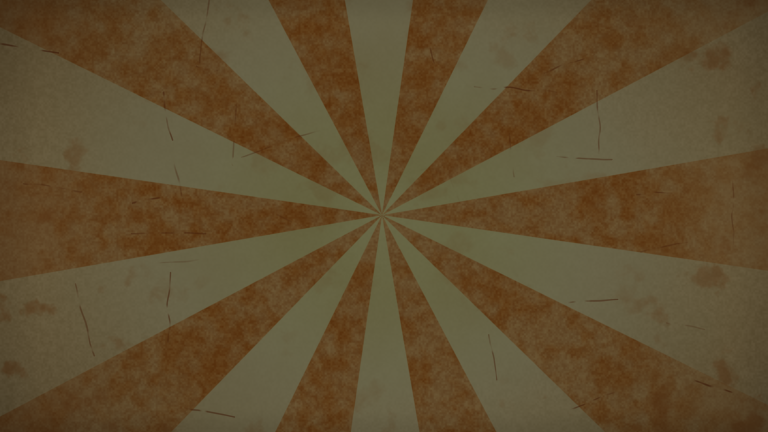
Write a WebGL 2 fragment shader that draws this background.

```glsl
#version 300 es
precision highp float;
// Aged paper sunburst: ten rust wedges radiate over pale olive paper.
// The rays come from a cosine of the polar angle; layered value noise
// adds stains and grain, and a loop scatters thin broken scratches.
uniform vec2 u_resolution;
out vec4 outColor;

float hash(vec2 p) {
    vec3 q = fract(vec3(p.xyx) * 0.1031);
    q += dot(q, q.yzx + 33.33);
    return fract((q.x + q.y) * q.z);
}

float noise(vec2 p) {
    vec2 cell = floor(p), f = fract(p);
    f = f * f * (3.0 - 2.0 * f);
    return mix(mix(hash(cell), hash(cell + vec2(1, 0)), f.x),
               mix(hash(cell + vec2(0, 1)), hash(cell + vec2(1, 1)), f.x), f.y);
}

float fbm(vec2 p) {
    float sum = 0.0, amplitude = 0.5;
    for (int i = 0; i < 5; i++) {
        sum += amplitude * noise(p);
        p = mat2(1.6, 1.2, -1.2, 1.6) * p + 17.3;
        amplitude *= 0.5;
    }
    return sum;
}

// Coverage of the rust wedges, smoothed by distance to the ray edge
float rays(vec2 p, float pixel) {
    float angle = atan(p.y, p.x) - radians(0.8);
    float edge = length(p) * cos(10.0 * angle) / 10.0;
    return smoothstep(-0.9 * pixel, 0.9 * pixel, edge);
}

// Thin wandering strokes, mostly steep or shallow, away from the middle
float scratches(vec2 p, float pixel) {
    float ink = 0.0;
    vec2 wobble = 0.008 * (vec2(noise(p * 24.0), noise(p * 24.0 + 40.0)) - 0.5);
    for (int i = 0; i < 34; i++) {
        float id = float(i) + 1.0;
        vec2 start = vec2(hash(vec2(id, 3.0)) - 0.5, hash(vec2(id, 7.0)) - 0.5);
        start *= vec2(1.7, 0.96);
        float turn = (hash(vec2(id, 11.0)) - 0.5) * 0.7;
        turn += hash(vec2(id, 13.0)) > 0.5 ? 1.75 : 0.05;
        vec2 along = vec2(cos(turn), sin(turn));
        vec2 d = p + wobble - start;
        float reach = mix(0.02, 0.1, hash(vec2(id, 19.0)));
        float t = clamp(dot(d, along), -reach, reach);
        float stroke = 1.0 - smoothstep(0.0, 0.0012 + pixel, length(d - along * t));
        stroke *= smoothstep(0.1, 0.45, length(start));
        ink = max(ink, stroke * mix(0.3, 1.0, hash(vec2(id, 23.0))));
    }
    return ink * smoothstep(0.25, 0.65, noise(p * 55.0));
}

void main() {
    float pixel = 1.0 / u_resolution.y;
    vec2 p = (gl_FragCoord.xy - 0.5 * u_resolution) * pixel;
    vec2 fromHub = p - vec2(-0.0046, 0.002);
    float radius = length(p * vec2(0.85, 1.0));

    float stain = fbm(p * 5.0 + 8.0);
    float mottle = fbm(p * 32.0 + 3.0);
    float grain = noise(p * 230.0) * 0.6 + noise(p * 110.0 + 9.0) * 0.4;
    float rim = smoothstep(0.35, 0.85, radius + 0.35 * (stain - 0.5));

    // Pale paper, browner towards the worn rim
    vec3 paper = mix(vec3(0.395, 0.385, 0.255), vec3(0.405, 0.385, 0.285),
                     smoothstep(0.1, 0.5, radius));
    paper = mix(paper, vec3(0.385, 0.32, 0.205), rim * 0.85);
    paper += (stain - 0.5) * vec3(0.03, 0.05, 0.06);
    paper += (grain - 0.5) * mix(0.012, 0.05, rim);

    // Rust print with speckled wear, paler at the right edge
    vec3 rust = mix(vec3(0.36, 0.22, 0.08), vec3(0.385, 0.29, 0.165),
                    smoothstep(0.28, 0.68, 0.65 * mottle + 0.35 * stain));
    rust += (grain - 0.5) * vec3(0.06, 0.09, 0.08);
    rust = mix(rust, vec3(0.385, 0.30, 0.18), 0.5 * smoothstep(0.5, 0.9, p.x));
    rust = mix(rust, vec3(0.34, 0.19, 0.07), 0.35 * smoothstep(0.55, 0.9, -p.x));

    vec3 color = mix(paper, rust, rays(fromHub, pixel) * (1.0 - 0.2 * rim));

    // Reddish blots and scratches
    float blot = smoothstep(0.60, 0.76, fbm(p * 14.0 + 31.0));
    color = mix(color, vec3(0.32, 0.17, 0.05), blot * mix(0.1, 0.45, rim));
    color = mix(color, vec3(0.24, 0.10, 0.03), 0.65 * scratches(p, pixel));

    // Darkened corners
    vec2 side = abs(p) / vec2(0.889, 0.5);
    color *= 1.0 - 0.22 * pow(side.x * side.y, 2.0);
    color *= 1.0 - 0.07 * smoothstep(0.88, 1.0, max(side.x, side.y));
    outColor = vec4(color, 1.0);
}
```
